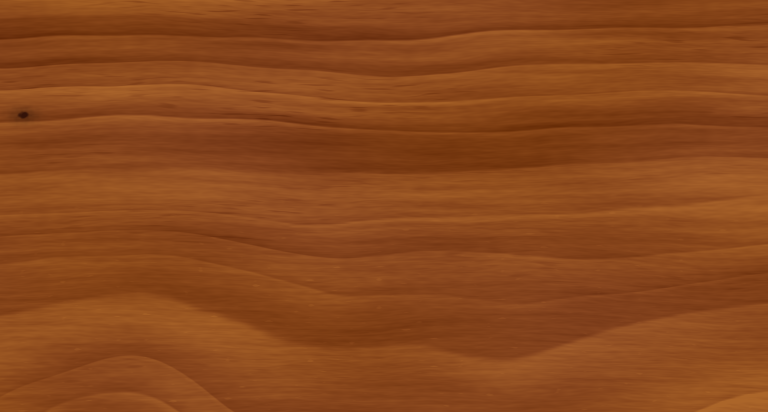
A Shadertoy shader for this texture:

```glsl
// Polished walnut board: growth rings are level sets of a warped height field,
// tight and straight at the top, opening into arched contours at the bottom.
// Stretched gradient noise adds streaks, fibres, pores and uneven stain.

const vec3 DARK_WOOD  = vec3(0.44, 0.20, 0.06);
const vec3 MID_WOOD   = vec3(0.53, 0.27, 0.107);
const vec3 LIGHT_WOOD = vec3(0.63, 0.36, 0.15);
const vec3 KNOT_COLOR = vec3(0.20, 0.07, 0.03);

const float RINGS_BASE   = 6.0;   // rings per unit height at the bottom
const float RINGS_GROWTH = 4.0;   // tightening of the rings towards the top
const float RING_EDGE    = 0.07;  // softness of a ring boundary, in rings
const float BEND         = 0.055; // gentle waviness of the grain
const float LOBES        = 0.10;  // strong waviness near the bottom
const float STAIN        = 1.15;  // broad light and dark bands
const float STREAKS      = 0.65;
const float FIBRES       = 0.42;
const float PORES        = 0.65;
const vec2  KNOT_POS     = vec2(0.058, 0.72);
const vec2  KNOT_SIZE    = vec2(0.017, 0.009);

float hash(vec2 p) {
    vec3 q = fract(p.xyx * vec3(0.1031, 0.1030, 0.0973));
    q += dot(q, q.yzx + 33.33);
    return fract((q.x + q.y) * q.z);
}

float cornerSlope(vec2 cell, vec2 offset) {
    float a = 6.2832 * hash(cell);
    return dot(vec2(cos(a), sin(a)), offset);
}

// Gradient noise, about -0.7 to 0.7
float noise(vec2 p) {
    vec2 i = floor(p), f = p - i;
    vec2 u = f * f * f * (f * (f * 6.0 - 15.0) + 10.0);
    vec2 e = vec2(1.0, 0.0);
    return mix(mix(cornerSlope(i, f), cornerSlope(i + e, f - e), u.x),
               mix(cornerSlope(i + e.yx, f - e.yx), cornerSlope(i + 1.0, f - 1.0), u.x), u.y);
}

float bump(float x, float center, float width) {
    float d = (x - center) / width;
    return exp(-d * d);
}

// Gently bent height, followed by stain, streaks and fibres
float grainHeight(vec2 p) {
    return p.y + BEND * noise(p * vec2(1.2, 2.4) + 7.3)
               + 0.012 * noise(p * vec2(4.0, 9.0) + 21.7);
}

// Height with arches and lobes added in the lower part
float archHeight(vec2 p, float grain) {
    float low = 1.0 - smoothstep(0.05, 0.6, p.y);
    float x = p.x + 0.09 * noise(p * vec2(3.0, 5.5) + 3.1);
    float arch = 0.15 * bump(x, 0.25, 0.33) + 0.12 * bump(x, 1.95, 0.35)
               - 0.06 * bump(x, 1.25, 0.25);
    float lobes = LOBES * noise(vec2(x * 2.6, p.y * 3.2) + 14.6);
    return grain + low * (lobes - arch);
}

// Tone across one ring: dark start, slow brightening, pale rim
float ringTone(float index, float t) {
    float strength = mix(0.35, 1.3, hash(vec2(index + 50.0, 9.0)));
    return strength * (0.4 * t - 0.75 * exp(-4.0 * t) + 0.3 * smoothstep(0.86, 1.0, t));
}

float growthRings(float h) {
    float index = floor(h), t = h - index;
    float edge = clamp(max(RING_EDGE, 1.5 * fwidth(h)), 0.01, 0.6);
    return mix(ringTone(index - 1.0, 1.0), ringTone(index, t), smoothstep(0.0, edge, t));
}

void mainImage(out vec4 fragColor, in vec2 fragCoord) {
    vec2 p = fragCoord / iResolution.y;
    float grain = grainHeight(p);
    float arch = archHeight(p, grain);
    vec2 fibre = vec2(p.x, mix(p.y, grain, 0.7));
    float upper = smoothstep(0.25, 0.7, p.y);

    // Growth rings with irregular spacing and uneven strength
    float h = RINGS_BASE * arch + RINGS_GROWTH * arch * arch
            + 0.8 * noise(vec2(p.x * 0.4, arch * 5.0) + 31.4);
    float tone = growthRings(h) * (0.9 + 0.8 * noise(p * vec2(1.6, 6.0) + 5.2));

    // Broad stain
    tone += STAIN * noise(vec2(p.x * 0.7, arch * 6.5) + 11.8);
    tone += 0.45 * noise(p * vec2(2.4, 4.5) + 40.3);
    tone += 0.35 * bump(grain, 0.80, 0.05) + 0.4 * bump(grain, 0.49, 0.06)
          - 0.5 * bump(grain, 0.92, 0.03) - 0.5 * bump(grain, 0.66, 0.045);
    tone += 0.7 * bump(p.x, 1.87, 0.3) * bump(p.y, 0.0, 0.14);

    // Streaks, fibres and fine grain
    tone += STREAKS * mix(0.35, 1.0, upper) * noise(fibre * vec2(2.2, 42.0) + 2.9);
    tone += FIBRES * noise(fibre * vec2(5.0, 105.0) + 17.1);
    tone += 0.3 * noise(fibre * vec2(28.0, 215.0) + 8.8);

    // Short dark pores in patches, a few pale flecks
    float patches = smoothstep(-0.15, 0.4, noise(fibre * vec2(1.5, 9.0) + 26.5));
    float pores = smoothstep(0.15, 0.5, noise(fibre * vec2(13.0, 140.0) + 61.2));
    tone -= PORES * pores * patches * mix(0.4, 1.0, upper);
    tone += 0.4 * smoothstep(0.4, 0.6, noise(fibre * vec2(30.0, 120.0) + 73.9)) * (1.0 - upper);

    // Tone to wood colour, with a slight drift in warmth
    tone = clamp(tone + 0.06, -2.0, 1.4);
    vec3 wood = tone < 0.0 ? mix(MID_WOOD, DARK_WOOD, -tone) : mix(MID_WOOD, LIGHT_WOOD, tone);
    wood.b += 0.035 * noise(p * vec2(1.4, 3.0) + 90.5);

    // Small knot with a faint halo
    float knot = length((p - KNOT_POS) / KNOT_SIZE) + 0.6 * noise(p * 90.0);
    wood *= 1.0 - 0.25 * exp(-0.25 * knot * knot);
    wood = mix(KNOT_COLOR, wood, smoothstep(0.3, 1.2, knot));

    fragColor = vec4(clamp(wood, 0.0, 1.0), 1.0);
}
```
